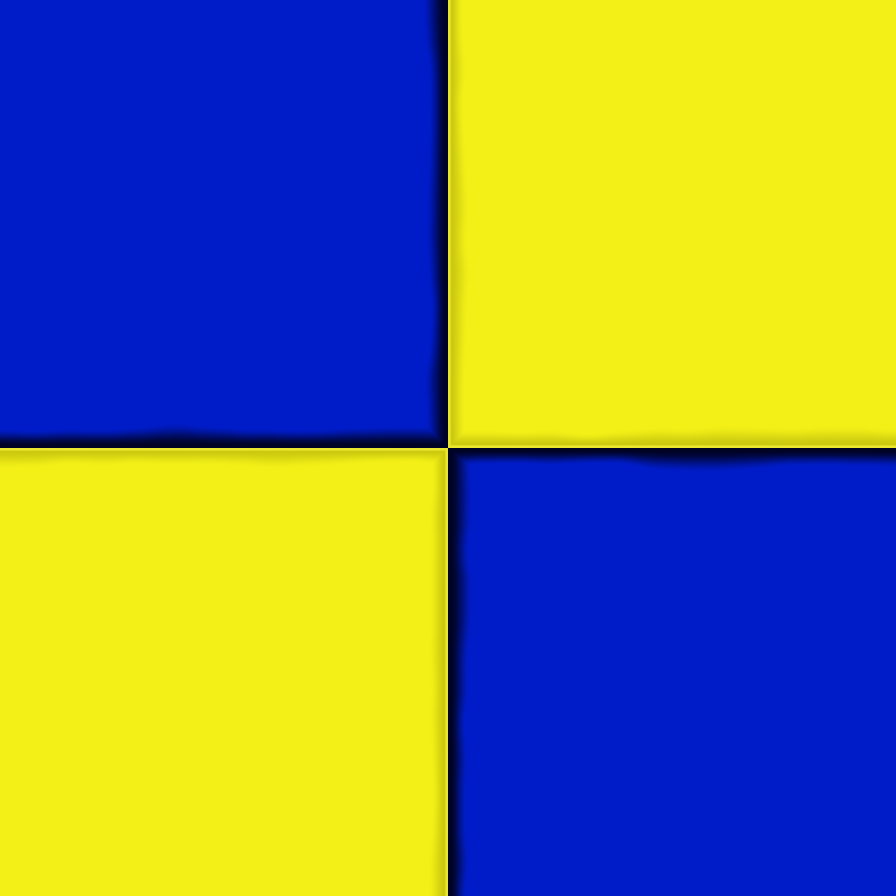
This pattern is drawn by a Shadertoy shader. Its source:

```glsl
// Two-by-two blue and yellow checker with uneven shading along the inner seams.

// Sineless hash of a 2D point
float hash(vec2 p) {
    vec3 q = fract(vec3(p.xyx) * 0.1031);
    q += dot(q, q.yzx + 33.33);
    return fract((q.x + q.y) * q.z);
}

// Smooth noise along a seam, with its own seed per edge
float seamNoise(float t, float seed) {
    float i = floor(t);
    return mix(hash(vec2(i, seed)), hash(vec2(i + 1.0, seed)), smoothstep(0.0, 1.0, t - i));
}

// Shade strength at a distance from a seam; the reach wanders along it
float seamShade(float dist, float along, float seed, float reach) {
    float wander = 0.65 * seamNoise(along * 9.0, seed) + 0.35 * seamNoise(along * 26.0, seed + 7.0);
    return 1.0 - smoothstep(0.002, reach * (0.7 + 0.6 * wander), dist);
}

void mainImage(out vec4 fragColor, in vec2 fragCoord) {
    vec2 uv = fragCoord / iResolution.xy;
    vec2 pixel = 1.0 / iResolution.xy;

    // Two cells each way, with seams only where cells meet
    vec2 cell = floor(uv * 2.0);
    vec2 offset = uv - 0.5;
    vec2 dist = abs(offset);
    float seed = 11.0 + cell.x * 17.0 + cell.y * 41.0;

    // Blue cells: deep soft shadow
    float blueShade = max(seamShade(dist.x, uv.y, seed, 0.024),
                          seamShade(dist.y, uv.x, seed + 5.0, 0.024));
    vec3 blue = mix(vec3(0.0, 0.11, 0.79), vec3(0.0, 0.01, 0.14), blueShade);

    // Yellow cells: faint groove behind a thin bright rim
    float yellowShade = max(seamShade(dist.x, uv.y, seed, 0.021),
                            seamShade(dist.y, uv.x, seed + 5.0, 0.021));
    vec3 yellow = mix(vec3(0.95, 0.94, 0.09), vec3(0.79, 0.78, 0.06), yellowShade);
    float rim = 1.0 - smoothstep(0.002, 0.004, min(dist.x, dist.y));
    yellow = mix(yellow, vec3(0.94, 0.92, 0.2), 0.85 * rim);

    // Antialiased checker
    vec2 side = clamp(offset / (0.5 * pixel), -1.0, 1.0);
    fragColor = vec4(mix(blue, yellow, 0.5 + 0.5 * side.x * side.y), 1.0);
}
```
